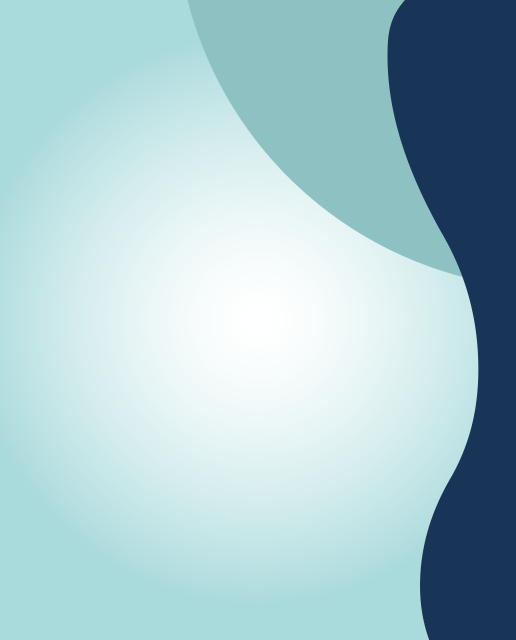
This background is drawn by a Shadertoy shader. Its source:

```glsl
// Lengths are in canvas heights
const vec3 AQUA  = vec3(0.664, 0.854, 0.861);
const vec3 WHITE = vec3(1.0);
const vec3 TEAL  = vec3(0.558, 0.759, 0.760);
const vec3 NAVY  = vec3(0.096, 0.206, 0.341);

const float GLOW_RADIUS  = 0.449;
const float GLOW_FALLOFF = 1.5;

const vec2  DISC_CENTER = vec2(0.8737, 1.1471);
const float DISC_RADIUS = 0.599;

// Wave knots from bottom to top: height, edge position, slope
const int KNOT_COUNT = 7;
const vec3 KNOTS[KNOT_COUNT] = vec3[KNOT_COUNT](
    vec3(0.0000, 0.6706, -0.36),
    vec3(0.0846, 0.6563,  0.00),
    vec3(0.2513, 0.7031,  0.58),
    vec3(0.4232, 0.7474,  0.00),
    vec3(0.6315, 0.6927, -0.57),
    vec3(0.9115, 0.6055,  0.00),
    vec3(1.0000, 0.6328,  0.90)
);

// Cubic Hermite curve between two knots
float hermite(vec3 a, vec3 b, float y) {
    float span = b.x - a.x;
    float t = (y - a.x) / span;
    float s = 1.0 - t;
    return mix(a.y, b.y, t * t * (3.0 - 2.0 * t))
         + span * t * s * (a.z * s - b.z * t);
}

float waveEdge(float y) {
    float edge = KNOTS[0].y;
    for (int i = 0; i < KNOT_COUNT - 1; i++) {
        if (y >= KNOTS[i].x) edge = hermite(KNOTS[i], KNOTS[i + 1], y);
    }
    return edge;
}

// Antialiased coverage of the region where the distance is negative
float coverage(float dist, float pixel) {
    return clamp(0.5 - dist / pixel, 0.0, 1.0);
}

void mainImage(out vec4 fragColor, in vec2 fragCoord) {
    float pixel = 1.0 / iResolution.y;
    vec2 p = fragCoord * pixel;
    vec2 center = 0.5 * iResolution.xy * pixel;

    // Radial glow
    float t = min(length(p - center) / GLOW_RADIUS, 1.0);
    vec3 color = mix(WHITE, AQUA, pow(t, GLOW_FALLOFF));

    // Corner disc
    float disc = length(p - DISC_CENTER) - DISC_RADIUS;
    color = mix(color, TEAL, coverage(disc, pixel));

    // Wavy side band, with its distance corrected for the edge slope
    float edge = waveEdge(p.y);
    float slope = (waveEdge(p.y + pixel) - edge) / pixel;
    float band = (edge - p.x) * inversesqrt(1.0 + slope * slope);
    color = mix(color, NAVY, coverage(band, pixel));

    fragColor = vec4(color, 1.0);
}
```
